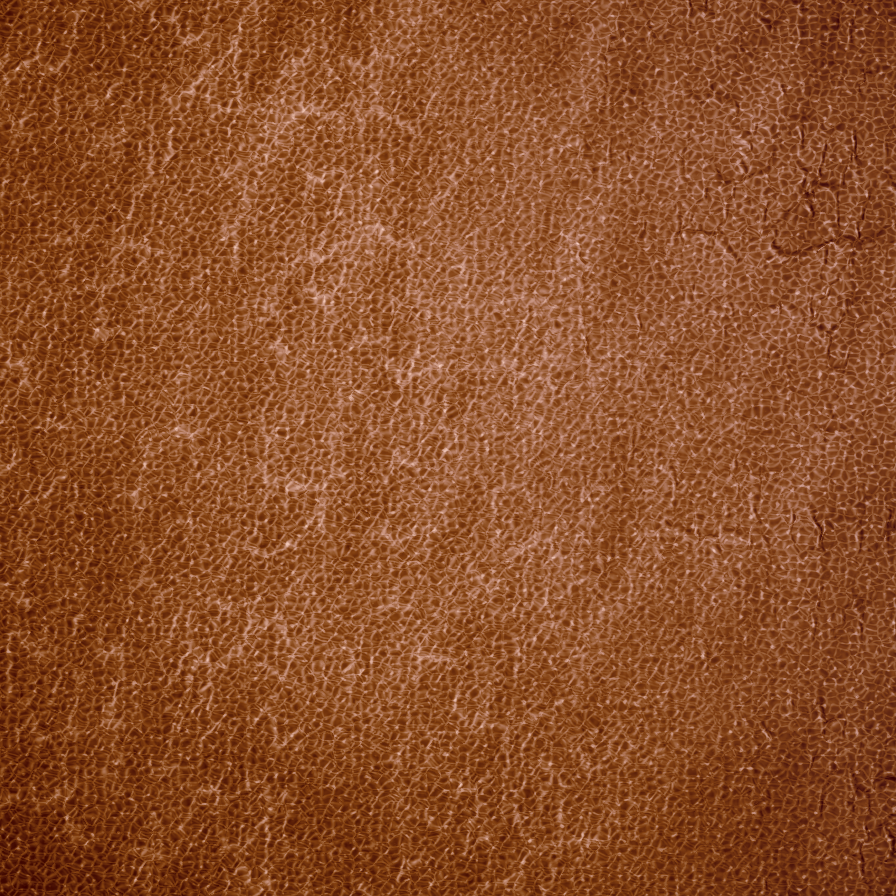
Reproduce this texture procedurally as a Shadertoy shader.

```glsl
// Worn tan leather: a fine pebbled grain crossed by leaning, broken creases.
// Two cellular layers give grain and creases; an offset sample gives relief.
// A tone field with soft dark corners is then coloured through a brown ramp.

vec2 hash2(vec2 p) {
    vec3 q = fract(p.xyx * vec3(0.1031, 0.1030, 0.0973));
    q += dot(q, q.yzx + 33.33);
    return fract((q.xx + q.yz) * q.zy);
}

float gradientNoise(vec2 p) {
    vec2 i = floor(p), f = fract(p);
    vec2 u = f * f * f * (f * (f * 6.0 - 15.0) + 10.0);
    vec2 o = vec2(0.0, 1.0);
    float a = dot(hash2(i) * 2.0 - 1.0, f);
    float b = dot(hash2(i + o.yx) * 2.0 - 1.0, f - o.yx);
    float c = dot(hash2(i + o.xy) * 2.0 - 1.0, f - o.xy);
    float d = dot(hash2(i + o.yy) * 2.0 - 1.0, f - o.yy);
    return mix(mix(a, b, u.x), mix(c, d, u.x), u.y);
}

float fbm(vec2 p) {
    float sum = 0.0, amp = 1.0;
    for (int i = 0; i < 4; i++) {
        sum += amp * gradientNoise(p);
        p = mat2(1.6, 1.2, -1.2, 1.6) * p + 7.3;
        amp *= 0.5;
    }
    return sum;
}

// Distance to the line halfway between the two nearest cell centres
float cellBorder(vec2 p) {
    vec2 i = floor(p), f = fract(p);
    vec2 nearest = vec2(9.0), second = vec2(9.0);
    for (int y = -1; y <= 1; y++)
    for (int x = -1; x <= 1; x++) {
        vec2 cell = vec2(x, y);
        vec2 r = cell + 0.08 + 0.84 * hash2(i + cell) - f;
        if (dot(r, r) < dot(nearest, nearest)) {
            second = nearest;
            nearest = r;
        } else if (dot(r, r) < dot(second, second)) {
            second = r;
        }
    }
    return dot(0.5 * (nearest + second), normalize(second - nearest));
}

// x: furrows between the small pebbles, y: larger creases
vec2 furrows(vec2 p) {
    vec2 jag = vec2(gradientNoise(p * 70.0), gradientNoise(p * 70.0 + 31.0));
    float grain = 1.0 - smoothstep(0.0, 0.27, cellBorder((p + 0.006 * jag) * vec2(94.0, 126.0)));

    vec2 bend = vec2(fbm(p * 5.0), fbm(p * 5.0 + 17.0));
    vec2 q = p + 0.009 * jag + 0.022 * bend;
    q.x -= 0.27 * q.y;
    float crease = 1.0 - smoothstep(0.015, 0.12, cellBorder(q * vec2(33.0, 15.0)));
    float broken = smoothstep(-0.3, 0.35, gradientNoise(p * 21.0 + 5.0) + 0.6 * gradientNoise(p * 6.0));
    return vec2(grain, crease * broken);
}

// Brown ramp, placed by the red value of each stop
vec3 leatherColor(float tone) {
    vec3 stops[6] = vec3[6](
        vec3(0.27, 0.05, 0.02), vec3(0.41, 0.17, 0.05), vec3(0.51, 0.25, 0.07),
        vec3(0.59, 0.35, 0.18), vec3(0.65, 0.42, 0.29), vec3(0.74, 0.53, 0.45));
    vec3 color = stops[0];
    for (int i = 1; i < 6; i++) {
        float k = (tone - stops[i - 1].r) / (stops[i].r - stops[i - 1].r);
        color = mix(color, stops[i], clamp(k, 0.0, 1.0));
    }
    return color + max(tone - 0.74, 0.0) * vec3(0.8, 1.0, 1.1) + min(tone - 0.27, 0.0) * 0.5;
}

void mainImage(out vec4 fragColor, in vec2 fragCoord) {
    vec2 uv = fragCoord / iResolution.xy;
    vec2 p = fragCoord / iResolution.y;

    // The right side is glossier, with darker creases and stronger relief
    float gloss = smoothstep(0.4, 1.0, uv.x + 0.25 * (uv.y - 0.5) + 0.15 * fbm(p * 3.0));
    vec2 here = furrows(p);
    vec2 lit = furrows(p + vec2(0.0018, 0.0026));
    float relief = dot(lit - here, vec2(1.0, 1.3));

    // Broad light: bright above the centre, falling off to the corners
    vec2 c = uv - vec2(0.57, 0.6);
    float tone = 0.604 - 0.38 * dot(c, c);
    tone += 0.05 * fbm(p * 6.0 + 3.0);

    // Long leaning folds, strongest towards the top
    vec2 along = mat2(0.93, 0.36, -0.36, 0.93) * p;
    along += 0.03 * gradientNoise(p * 8.0);
    tone += mix(0.05, 0.11, uv.y) * gradientNoise(along * vec2(24.0, 6.0));

    // Furrows, creases, slopes and glints
    tone += mix(0.23, 0.15, gloss) * (here.x - 0.45);
    tone += mix(0.15, -0.07, gloss) * here.y;
    tone += mix(0.08, 0.14, gloss) * relief;
    tone += 0.15 * gradientNoise(p * 150.0);
    tone += 0.19 * smoothstep(0.12, 0.5, gradientNoise(p * vec2(170.0, 200.0) + 9.0));

    vec3 color = leatherColor(tone);
    color += vec3(-0.01, 0.0, 0.035) * (gloss - 0.25);
    fragColor = vec4(clamp(color, 0.0, 1.0), 1.0);
}
```
